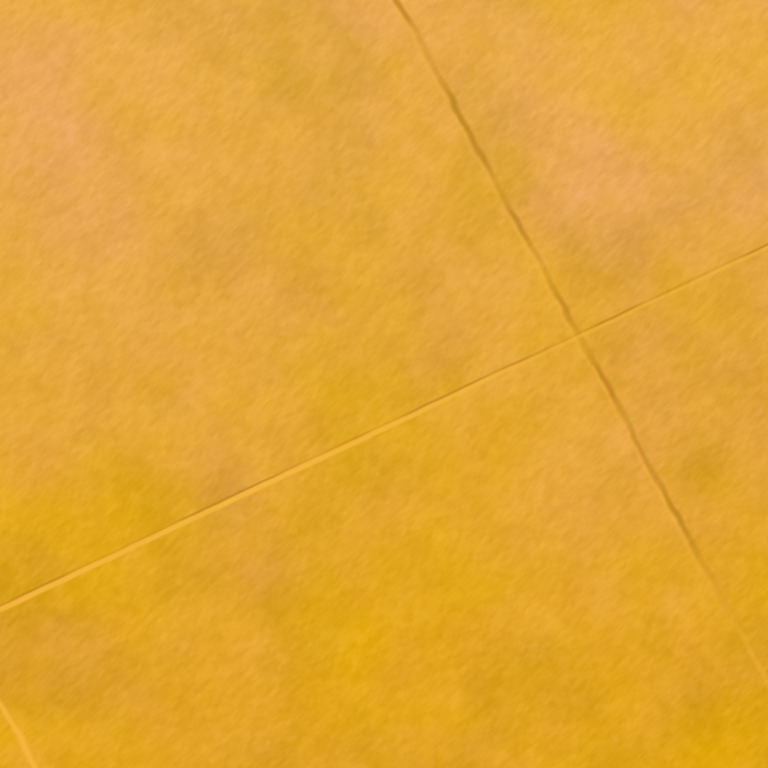
Reproduce this texture procedurally as a Shadertoy shader.

```glsl
#define TILE_SIZE 0.89
#define CROSSING vec2(0.755, 0.5625)
#define ROW_ANGLE 0.441
#define COLUMN_ANGLE 0.496
#define JOINT_WIDTH 0.0034
#define TOP_COLOR vec3(0.908, 0.668, 0.290)
#define BOTTOM_COLOR vec3(0.892, 0.648, 0.115)
#define LIT_COLOR vec3(0.965, 0.715, 0.245)
#define SHADOW_COLOR vec3(0.710, 0.500, 0.120)
#define STAIN_AMOUNT 0.16
#define MOTTLE_AMOUNT 0.055
#define GRAIN_AMOUNT 0.036

float hash(vec2 p) {
    vec3 q = fract(p.xyx * 0.1031);
    q += dot(q, q.yzx + 33.33);
    return fract((q.x + q.y) * q.z);
}

float noise(vec2 p) {
    vec2 cell = floor(p), f = fract(p);
    f = f * f * (3.0 - 2.0 * f);
    return mix(mix(hash(cell), hash(cell + vec2(1, 0)), f.x),
               mix(hash(cell + vec2(0, 1)), hash(cell + vec2(1, 1)), f.x), f.y);
}

// Layered noise, centred on zero
float cloud(vec2 p) {
    float sum = 0.0, weight = 0.5;
    for (int i = 0; i < 5; i++) {
        sum += weight * (noise(p) - 0.5);
        p = mat2(1.6, 1.2, -1.2, 1.6) * p + 17.3;
        weight *= 0.55;
    }
    return sum;
}

// Signed distance to the nearest of many parallel joints
float nearestJoint(float d) {
    return d - TILE_SIZE * round(d / TILE_SIZE);
}

float stroke(float d, float halfWidth, float blur) {
    return 1.0 - smoothstep(halfWidth - blur, halfWidth + blur, abs(d));
}

void mainImage(out vec4 fragColor, in vec2 fragCoord) {
    vec2 uv = fragCoord / iResolution.xy;
    float blur = 0.0014 + 0.5 / iResolution.y;

    // Slightly skewed tile grid
    vec2 rel = uv - CROSSING;
    float across = dot(rel, vec2(cos(COLUMN_ANGLE), sin(COLUMN_ANGLE)));
    float up = dot(rel, vec2(-sin(ROW_ANGLE), cos(ROW_ANGLE)));
    float wobble = 0.004 * (noise(uv * 26.0) - 0.5) + 0.003 * (noise(uv * 70.0) - 0.5);
    float column = nearestJoint(across + wobble);
    float row = nearestJoint(up + 0.25 * wobble);

    // Sunlit glaze with uneven pigment
    vec3 color = mix(BOTTOM_COLOR, TOP_COLOR, smoothstep(-0.05, 1.0, uv.y));
    float pigment = cloud(uv * 6.5 + 3.0);
    float stain = cloud(uv * 7.5 + 41.0);
    float mottle = cloud(uv * 24.0 + 11.0);
    color += pigment * vec3(0.02, -0.025, 0.26);
    color -= STAIN_AMOUNT * max(stain, 0.0) * vec3(1.0, 0.75, 0.3);
    color += MOTTLE_AMOUNT * mottle * vec3(0.8, 0.8, 1.2);

    // Fine grain drawn out along the diagonal
    vec2 fiber = vec2(uv.x + uv.y, uv.y - uv.x) * vec2(55.0, 120.0);
    float grain = noise(fiber) + 0.7 * noise(fiber * 2.1) - 0.85;
    color += GRAIN_AMOUNT * grain * vec3(0.9, 0.9, 1.3);

    // Lower right tile lies in faint shade
    float shaded = smoothstep(-0.004, 0.004, across) * smoothstep(0.004, -0.004, up);
    color -= 0.012 * shaded * smoothstep(0.0, 0.4, uv.y);

    // Column joints: broken shadow above, lit below
    float wear = smoothstep(0.15, 0.75, noise(uv * 20.0 + 5.0));
    float lit = 1.0 - smoothstep(0.13, 0.31, uv.y);
    float columnLine = stroke(column, JOINT_WIDTH, blur * 1.6);
    float darkness = mix(0.28, 0.70, wear) * (1.0 - lit);
    color = mix(color, SHADOW_COLOR, darkness * columnLine);
    color = mix(color, LIT_COLOR, 0.28 * (1.0 - lit) * stroke(column + 0.007, 0.002, 0.003));
    color = mix(color, LIT_COLOR, lit * mix(0.95, 0.35, uv.x) * columnLine);

    // Row joints: lit ridge thinning to the right, broken shadow on its upper edge
    float thin = smoothstep(0.40, 0.80, uv.x);
    float ridge = JOINT_WIDTH * mix(1.0, 0.65, thin);
    float shade = stroke(row - ridge - 0.0012, 0.0016, blur);
    color = mix(color, SHADOW_COLOR, mix(0.25, 0.75, wear) * shade);
    float glow = mix(1.0, 0.55, thin) * mix(0.8, 1.0, noise(uv * 30.0 + 8.0));
    color = mix(color, LIT_COLOR, glow * stroke(row, ridge, blur));

    fragColor = vec4(clamp(color, 0.0, 1.0), 1.0);
}
```
